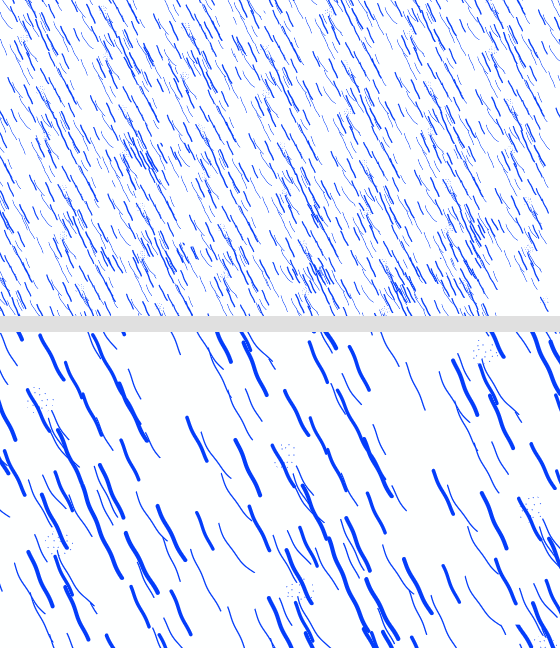
Top, the full canvas; bottom, a detail of the centre.
A Shadertoy shader for this pattern:

```glsl
// Slanting blue pen strokes: a repeated oblique tile of rain-like hatching with denser bursts.

const vec3 PAPER = vec3(0.995, 1.0, 1.0);
const vec3 INK = vec3(0.015, 0.24, 0.98);

// Lengths are in canvas heights.
const vec2 TILE_A = vec2(0.257, -0.058);    // lattice vectors of the repeat
const vec2 TILE_B = vec2(0.197, 0.255);
const float TILE_SHIFT = 0.05;              // loose registration of each tile
const float SCATTER = 0.24;                 // unevenness inside the tile
const int BOLD_COUNT = 23;
const int FINE_COUNT = 28;
const int BURST_COUNT = 46;
const int DOT_PATCHES = 2;
const float BOLD_WIDTH = 0.0021;            // half widths
const float FINE_WIDTH = 0.0007;
const float BOLD_ANGLE = -1.125;
const float FINE_ANGLE = -1.06;
const float FINE_BEND = 5.0;
const float DOT_GRID = 0.0065;
const float DOT_RADIUS = 0.0006;
const float PATCH_RADIUS = 0.015;

// Dense bursts: centre, radii
const int BURSTS = 9;
const vec4 BURST[BURSTS] = vec4[BURSTS](
    vec4(0.45, 0.47, 0.17, 0.13), vec4(0.48, 0.78, 0.10, 0.12),
    vec4(0.75, 0.90, 0.14, 0.11), vec4(0.99, 0.13, 0.16, 0.09),
    vec4(1.38, 0.13, 0.20, 0.09), vec4(0.50, 0.19, 0.24, 0.07),
    vec4(1.07, 0.31, 0.12, 0.08), vec4(1.42, 0.50, 0.12, 0.07),
    vec4(1.49, 0.26, 0.09, 0.08));
const float BURST_TOP = 0.6;                // flat cut, as a share of the radius

vec4 hash4(vec2 p) {
    vec4 q = fract(p.xyxy * vec4(0.1031, 0.1030, 0.0973, 0.1099));
    q += dot(q, q.wzxy + 33.33);
    return fract((q.xxyz + q.yzzw) * q.zywx);
}

float cover(float dist, float pixel) {
    return clamp(0.5 - dist / pixel, 0.0, 1.0);
}

// Evenly spread, slightly disturbed position of item i in the unit tile
vec2 tilePosition(int i, vec2 random) {
    return fract(float(i) * vec2(0.7549, 0.5698) + SCATTER * random);
}

// Distance to a bent, slightly shaky stroke centred on the origin
float strokeDistance(vec2 d, float angle, float halfLength, float bend, float phase) {
    vec2 dir = vec2(cos(angle), sin(angle));
    float along = dot(d, dir);
    float across = dot(d, vec2(-dir.y, dir.x)) - bend * along * along;
    across += 0.0006 * sin(along * 170.0 + phase * 6.28);
    return length(vec2(across, max(abs(along) - halfLength, 0.0)));
}

// Blank margin at the lower right
bool isBlank(vec2 c) {
    return (c.x > 1.73 && c.y < 0.57) || length((c - vec2(1.62, 0.05)) / vec2(0.08, 0.07)) < 1.0;
}

// How likely a burst stroke centred on c is to show at p
float burstInk(vec2 c, vec2 p, float chance, float pixel) {
    float ink = 0.0;
    for (int i = 0; i < BURSTS; i++) {
        vec2 r = (c - BURST[i].xy) / BURST[i].zw;
        float top = BURST[i].y + BURST_TOP * BURST[i].w;
        if (chance < 1.1 * (1.0 - dot(r, r))) ink = max(ink, cover(p.y - top, pixel));
    }
    return ink;
}

float dotInk(vec2 p, float pixel) {
    vec2 cell = floor(p / DOT_GRID);
    vec2 spot = 0.2 + 0.6 * hash4(cell + 7.0).xy;
    return cover(length(p - (cell + spot) * DOT_GRID) - DOT_RADIUS, pixel);
}

void mainImage(out vec4 fragColor, in vec2 fragCoord) {
    float pixel = 1.0 / iResolution.y;
    vec2 p = fragCoord * pixel;
    mat2 lattice = mat2(TILE_A, TILE_B);
    vec2 base = floor(inverse(lattice) * p - 0.5);
    float ink = 0.0;
    float dots = dotInk(p, pixel);

    for (int n = 0; n < 4; n++) {
        vec2 tile = base + vec2(n & 1, n >> 1);
        vec2 corner = tile + TILE_SHIFT * (hash4(tile + 50.0).xy - 0.5);

        // Bold strokes; the first two are long
        for (int i = 0; i < BOLD_COUNT; i++) {
            vec4 h = hash4(vec2(i, 3));
            vec2 c = lattice * (corner + tilePosition(i, h.xy));
            float halfLength = i < 2 ? 0.053 : mix(0.019, 0.036, h.z);
            float d = strokeDistance(p - c, BOLD_ANGLE + 0.1 * (h.w - 0.5), halfLength, 0.6, h.w);
            float a = cover(d - BOLD_WIDTH * mix(0.8, 1.1, h.z), pixel);
            if (a > ink && !isBlank(c)) ink = a;
        }
        // Fine hooked strokes, some only ticks
        for (int i = 0; i < FINE_COUNT; i++) {
            vec4 h = hash4(vec2(i, 71));
            vec2 c = lattice * (corner + tilePosition(i + 40, h.xy));
            float halfLength = mix(0.005, 0.036, sqrt(h.z));
            float d = strokeDistance(p - c, FINE_ANGLE + 0.25 * (h.w - 0.5), halfLength, FINE_BEND * h.w, h.z);
            float a = cover(d - FINE_WIDTH, pixel);
            if (a > ink && !isBlank(c)) ink = a;
        }
        // Extra strokes inside the bursts
        for (int i = 0; i < BURST_COUNT; i++) {
            vec4 h = hash4(vec2(i, 130) + tile * 17.0);
            vec2 c = lattice * (tile + h.xy);
            float d = strokeDistance(p - c, BOLD_ANGLE + 0.15 * (h.w - 0.5), mix(0.010, 0.034, h.w), 1.0, h.z);
            float a = cover(d - mix(FINE_WIDTH, BOLD_WIDTH, step(0.35, h.w)), pixel);
            if (a > ink && !isBlank(c)) ink = max(ink, a * burstInk(c, p, h.z, pixel));
        }
        // Stippled patches
        for (int i = 0; i < DOT_PATCHES; i++) {
            vec2 c = lattice * (corner + tilePosition(i + 5, hash4(vec2(i, 211)).xy));
            if (length(p - c) < PATCH_RADIUS) ink = max(ink, 0.7 * dots);
        }
    }
    fragColor = vec4(mix(PAPER, INK, ink), 1.0);
}
```
